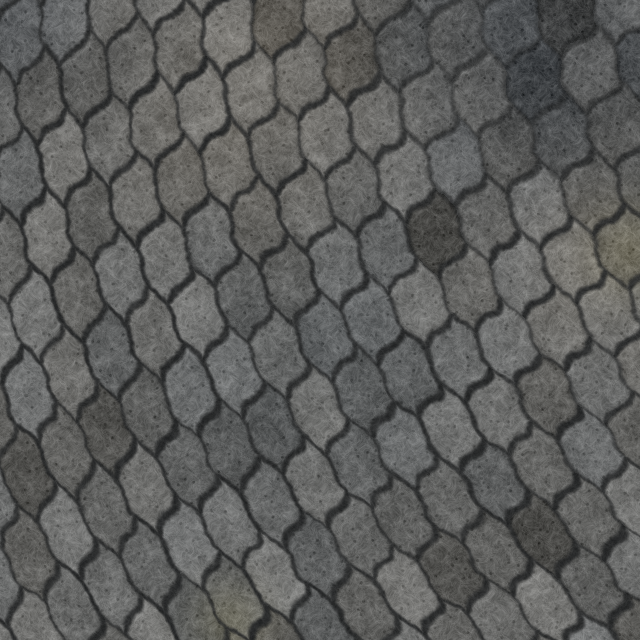
A WebGL 2 fragment shader for this texture:

```glsl
#version 300 es
precision highp float;
// Worn grey paving of ogee-shaped stones in slanted, gently bent strips.
// Canvas points are solved back to lattice coordinates, sheared joints close
// each strip, and layered cellular noise gives grain, pits and stains.
uniform vec2 u_resolution;
out vec4 outColor;

const float TAU = 6.2831853;
const vec2 ORIGIN = vec2(0.507, 0.475);      // centre of stone (0, 0)
const vec2 STEP_ROW = vec2(0.0729, 0.0266);  // next strip, up to the right
const vec2 STEP_COL = vec2(0.0573, -0.0872); // next stone, down the strip
const vec2 BEND_ROW = vec2(0.00091, -0.00059);
const vec2 BEND_COL = vec2(0.0024, 0.0007);
const vec2 BEND_MIX = vec2(-0.0005, 0.0004);
const float SHEAR = 0.4;                     // slant of the joints across a strip

const vec3 STONE = vec3(0.436, 0.438, 0.432);
const vec3 JOINT = vec3(0.165, 0.170, 0.172);
const vec3 WARM = vec3(0.030, 0.008, -0.022);
const vec3 LICHEN = vec3(0.06, 0.05, 0.005);

float hash(vec2 p) {
  vec3 q = fract(p.xyx * vec3(0.1031, 0.1030, 0.0973));
  q += dot(q, q.yzx + 33.33);
  return fract((q.x + q.y) * q.z);
}

// Distance to the nearest scattered point, about 0 to 1
float cellular(vec2 p) {
  vec2 base = floor(p);
  float nearest = 2.0;
  for (int y = -1; y <= 1; y++)
    for (int x = -1; x <= 1; x++) {
      vec2 cell = base + vec2(x, y);
      vec2 point = cell + vec2(hash(cell + 71.0), hash(cell + 137.0));
      nearest = min(nearest, distance(p, point));
    }
  return nearest;
}

// Octaves of cellular noise, turned between layers and centred on zero
float mottle(vec2 p, float frequency, int octaves, float gain) {
  float sum = 0.0, amp = 1.0;
  for (int i = 0; i < octaves; i++) {
    sum += amp * (cellular(p * frequency + 50.0) - 0.48);
    p = mat2(0.8, 0.6, -0.6, 0.8) * p + 0.37;
    frequency *= 2.1;
    amp *= gain;
  }
  return sum;
}

vec2 waves(vec2 p, float frequency) {
  vec2 q = p * frequency;
  return sin(q.yx + 1.7 * sin(q * 0.63)) + 0.5 * sin(q.yx * 2.3 + q * 1.1 + 2.0);
}

float patchAt(vec2 p, vec2 center, float radius) {
  vec2 d = (p - center) / radius;
  return exp(-dot(d, d));
}

// Newton steps from the canvas to the bent lattice
vec2 toLattice(vec2 p) {
  vec2 g = inverse(mat2(STEP_ROW, STEP_COL)) * (p - ORIGIN);
  for (int i = 0; i < 5; i++) {
    vec2 at = ORIGIN + STEP_ROW * g.x + STEP_COL * g.y + BEND_ROW * g.x * g.x
            + BEND_COL * g.y * g.y + BEND_MIX * g.x * g.y;
    mat2 slope = mat2(STEP_ROW + 2.0 * BEND_ROW * g.x + BEND_MIX * g.y,
                      STEP_COL + 2.0 * BEND_COL * g.y + BEND_MIX * g.x);
    g -= inverse(slope) * (at - p);
  }
  return g;
}

float groove(float d, float width, float soft) {
  return 1.0 - smoothstep(width * 0.35 - soft, width * 1.35 + soft, d);
}

void main() {
  vec2 p = gl_FragCoord.xy / u_resolution;
  float soft = 0.5 / u_resolution.y;

  // Wavy strips, each cut by slanted S-shaped joints
  vec2 g = toLattice(p + 0.0013 * waves(p, 75.0) + 0.0007 * waves(p, 230.0));
  float across = g.x + 0.085 * sin(TAU * (g.y + 0.04));
  float strip = floor(across + 0.5);
  float fx = across - strip;
  float along = g.y + SHEAR * fx - 0.05 * sin(TAU * fx);
  vec2 stone = vec2(strip, floor(along + 0.5));
  vec2 f = vec2(fx, along - stone.y);

  // Distances to the falling (x) and rising (y) joints
  vec2 d = (0.5 - abs(f)) * vec2(0.074, 0.102);
  float fallHash = hash(vec2(floor(across), floor(g.y + 0.7)) + 211.0);
  float riseHash = hash(vec2(strip, floor(along)) + 307.0);
  float worn = patchAt(p, vec2(0.80, 0.93), 0.20);
  float fall = groove(d.x, mix(0.0026, 0.0042, fallHash), soft);
  float rise = groove(d.y, mix(0.0044, 0.0068, riseHash), soft);
  fall *= mix(0.65, 1.0, fallHash) * mix(1.0, 0.72, smoothstep(0.6, 1.6, p.x + p.y));
  rise *= mix(0.82, 1.0, riseHash);
  float joint = max(fall, rise) * (1.0 - 0.6 * worn);

  // Tone and tint of each stone
  float tone = hash(stone + 19.0);
  float tint = hash(stone + 83.0);
  vec3 color = STONE + 0.105 * (tone - 0.5) - 0.09 * step(0.92, tint);
  color += WARM * (tint - 0.55) * 0.4;

  // Broad light, damp and lichen areas
  float sunny = patchAt(p, vec2(0.40, 0.86), 0.22) + 0.8 * patchAt(p, vec2(0.92, 0.60), 0.14);
  color += sunny * (0.04 + 0.6 * WARM);
  color -= vec3(0.125, 0.118, 0.105) * patchAt(p, vec2(0.84, 0.95), 0.25);
  color -= vec3(0.07, 0.065, 0.055) * patchAt(p, vec2(0.0, 1.0), 0.17);
  color -= vec3(0.035, 0.03, 0.025) * patchAt(p, vec2(0.48, 0.45), 0.20);
  float lichen = patchAt(p, vec2(0.99, 0.61), 0.07) + patchAt(p, vec2(0.36, 0.03), 0.06);
  color += LICHEN * lichen;

  // Stains, grain and a few dark pits
  float stain = mottle(p + 0.012 * waves(p, 40.0), 17.0, 3, 0.7);
  float grain = mottle(p + 0.003 * waves(p, 120.0), 80.0, 3, 0.9);
  color += 0.075 * stain + 0.09 * grain;
  color -= 0.09 * (1.0 - smoothstep(0.04, 0.14, cellular(p * 41.0 + 9.0)));

  // Rounded rims, a lit upper lip, then the sunken joints
  color *= mix(0.84, 1.0, smoothstep(0.0, 0.012, min(d.x * 1.3, d.y)));
  float lip = smoothstep(0.004, 0.008, d.y) * (1.0 - smoothstep(0.008, 0.016, d.y));
  color += 0.025 * lip * step(f.y, 0.0);
  color = mix(color, JOINT + 0.05 * grain, joint);
  outColor = vec4(clamp(color, 0.0, 1.0), 1.0);
}
```
